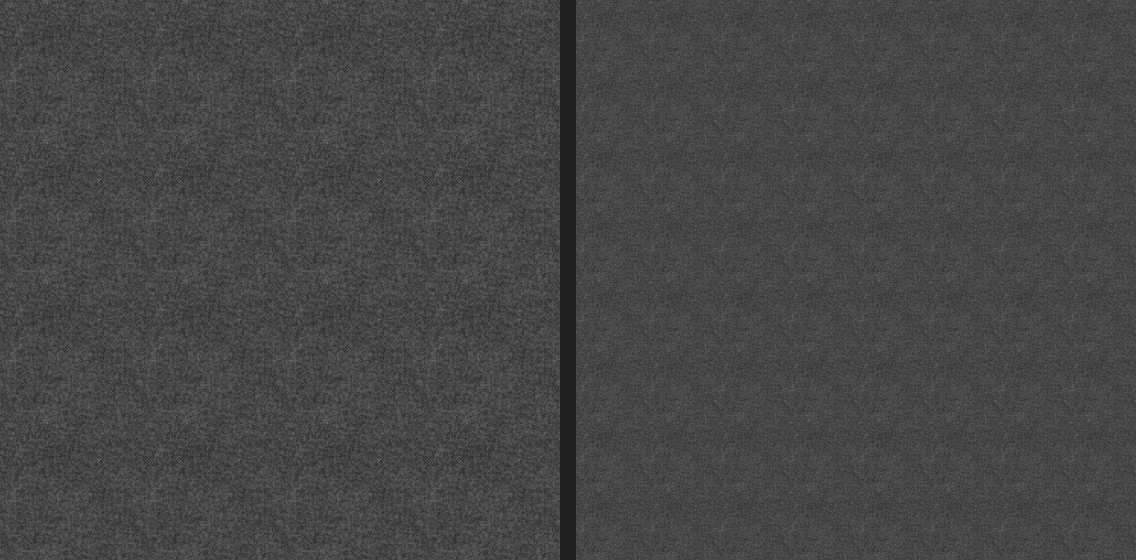
Left, the tile; right, the same tile 2 across and 2 down.
Reproduce this texture procedurally as a WebGL 2 fragment shader.

```glsl
#version 300 es
precision highp float;
// Charcoal woven cloth: fine staggered stitches, uneven yarn and sparse pale flecks.

#define BASE_GREY 0.276
#define TILES 4.0
#define STITCHES 48.0
#define WEAVE_DEPTH 0.034
#define GRAIN_CELLS 92.0
#define GRAIN_DEPTH 0.136
#define STREAK_DEPTH 0.038
#define MOTTLE_DEPTH 0.026
#define FLECK_CELLS 16.0
#define FLECK_SHARE 0.10
#define FLECK_LIGHT 0.065

uniform vec2 u_resolution;
out vec4 outColor;

const float TAU = 6.2831853;

float hash(vec2 cell, float seed) {
    uvec2 q = uvec2(cell) * uvec2(1597u, 3571u);
    uint n = q.x ^ (q.y + uint(seed) * 7919u);
    n = (n ^ (n >> 15u)) * 73129u + 9973u;
    n = (n ^ (n >> 13u)) * 60493u + 7331u;
    n = (n ^ (n >> 16u)) * 40503u;
    n ^= n >> 15u;
    return float(n & 65535u) / 65535.0;
}

// Value noise centred on zero, wrapping after one tile.
float wrapNoise(vec2 tile, vec2 cells, float seed) {
    vec2 p = tile * cells;
    vec2 i = floor(p);
    vec2 f = p - i;
    f = f * f * (3.0 - 2.0 * f);
    vec2 a = mod(i, cells);
    vec2 b = mod(i + 1.0, cells);
    float low = mix(hash(a, seed), hash(vec2(b.x, a.y), seed), f.x);
    float high = mix(hash(vec2(a.x, b.y), seed), hash(b, seed), f.x);
    return mix(low, high, f.y) - 0.5;
}

// Staggered stitch bumps whose relief varies across the cloth.
float weave(vec2 tile) {
    vec2 wave = cos(TAU * STITCHES * tile);
    float relief = 1.0 + wrapNoise(tile, vec2(14.0), 1.0);
    return wave.x * wave.y * relief;
}

// Yarn thickness running along both thread directions.
float streaks(vec2 tile) {
    float weft = wrapNoise(tile, vec2(13.0, 64.0), 2.0);
    float warp = wrapNoise(tile, vec2(64.0, 16.0), 3.0);
    return weft + warp;
}

// Broad cloudy variation.
float mottle(vec2 tile) {
    return wrapNoise(tile, vec2(4.0), 4.0) + 0.6 * wrapNoise(tile, vec2(9.0, 12.0), 5.0);
}

// Short pale fibres, kept inside their cells.
float flecks(vec2 tile) {
    vec2 p = tile * FLECK_CELLS;
    vec2 cell = mod(floor(p), FLECK_CELLS);
    vec2 centre = 0.35 + 0.3 * vec2(hash(cell, 6.0), hash(cell, 7.0));
    float angle = 1.4 * (hash(cell, 8.0) - 0.5);
    vec2 axis = vec2(cos(angle), sin(angle));
    vec2 d = fract(p) - centre;
    vec2 local = vec2(dot(d, axis), dot(d, vec2(-axis.y, axis.x)));
    float shape = 1.0 - smoothstep(0.3, 1.0, length(local / vec2(0.28, 0.14)));
    return shape * step(hash(cell, 9.0), FLECK_SHARE);
}

void main() {
    vec2 tile = fract(gl_FragCoord.xy / u_resolution * TILES);

    float grey = BASE_GREY;
    grey += WEAVE_DEPTH * weave(tile);
    grey += GRAIN_DEPTH * wrapNoise(tile, vec2(GRAIN_CELLS), 10.0);
    grey += STREAK_DEPTH * streaks(tile);
    grey += MOTTLE_DEPTH * mottle(tile);
    grey += FLECK_LIGHT * flecks(tile);

    outColor = vec4(vec3(clamp(grey, 0.0, 1.0)), 1.0);
}
```
